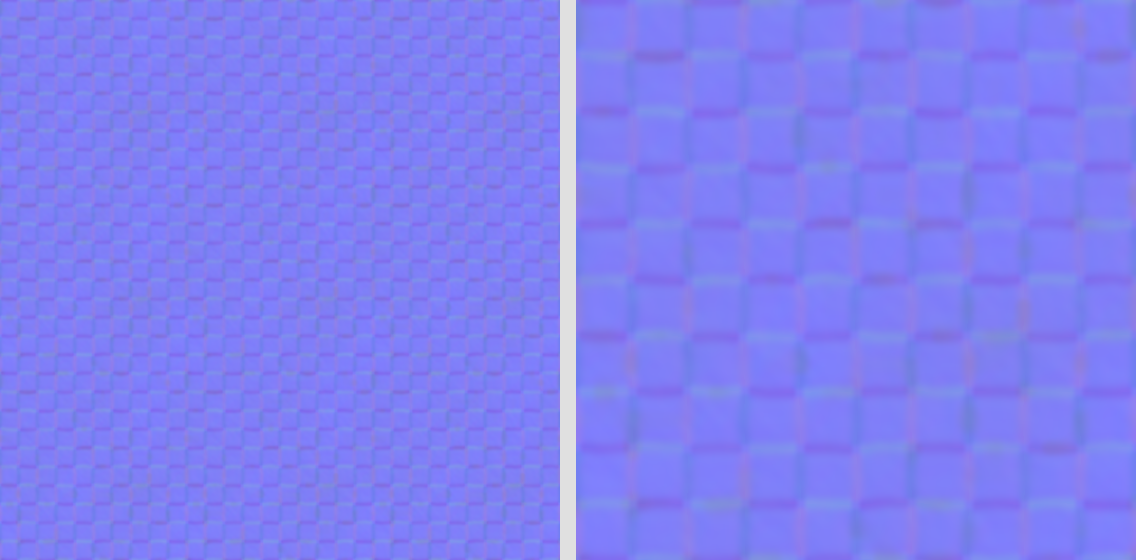
Left: the whole. Right: its middle third, enlarged.
Reproduce this texture map procedurally as a three.js fragment shader.

```glsl
// Tangent-space normal map of a plain weave: 30 by 30 square crossings.
// A block of 10 by 10 crossings repeats three times each way; strand edges,
// soft grain and wear are slopes, encoded around a flat blue-violet normal.
varying vec2 vUv;

const float BLOCKS = 3.0;
const float CELLS = 10.0;        // crossings per block, even so the weave wraps
const float EDGE_WIDTH = 0.085;  // in crossings
const vec3 FLAT_NORMAL = vec3(0.5, 0.497, 0.98);

float hash(vec2 p) {
  vec3 q = fract(vec3(p.xyx) * 0.1031);
  q += dot(q, q.yzx + 33.33);
  return fract((q.x + q.y) * q.z);
}

// Value noise on the block, p in crossings, detail = lattice steps per crossing
float wrapNoise(vec2 p, float detail, float seed) {
  float period = CELLS * detail;
  vec2 i = floor(p * detail);
  vec2 f = fract(p * detail);
  vec2 w = f * f * (3.0 - 2.0 * f);
  vec2 a = mod(i, period) + seed;
  vec2 b = mod(i + 1.0, period) + seed;
  return mix(mix(hash(a), hash(vec2(b.x, a.y)), w.x),
             mix(hash(vec2(a.x, b.y)), hash(b), w.x), w.y);
}

float grainHeight(vec2 p) {
  return 0.7 * wrapNoise(p, 2.0, 17.0) + 0.3 * wrapNoise(p, 5.0, 53.0);
}

// Slope of the grain by central differences
vec2 grainSlope(vec2 p) {
  vec2 e = vec2(0.1, 0.0);
  return vec2(grainHeight(p - e.xy) - grainHeight(p + e.xy),
              grainHeight(p - e.yx) - grainHeight(p + e.yx));
}

vec2 bell(vec2 d, float width) {
  return exp(-d * d / (2.0 * width * width));
}

void main() {
  vec2 p = vUv * BLOCKS * CELLS;

  // Slightly uneven strand borders
  vec2 wobble = vec2(wrapNoise(p, 2.0, 7.0), wrapNoise(p, 2.0, 91.0)) - 0.5;
  vec2 q = p + 0.06 * wobble;

  // Even crossings carry the horizontal strand, odd ones the vertical strand
  vec2 cell = floor(q);
  vec2 f = q - cell - 0.5;
  float over = 1.0 - 2.0 * mod(cell.x + cell.y, 2.0);
  vec2 side = sign(f);
  vec2 border = 0.5 - abs(f);

  // Steps along the sides of the upper strand, with a wide soft shoulder
  vec2 line = bell(border, EDGE_WIDTH);
  vec2 shoulder = bell(border, 0.2);
  vec2 corner = smoothstep(0.0, 0.14, border.yx);
  vec2 strength = vec2(0.75) + 0.5 * vec2(wrapNoise(p, 1.0, 29.0),
                                          wrapNoise(p, 1.0, 71.0));
  vec2 stepSign = vec2(-over, over) * side * corner * strength;
  vec2 slope = stepSign * (line * vec2(0.042, 0.056) + shoulder * 0.008);

  // Upper strand bends down towards its two ends
  vec2 isEnd = 0.5 + 0.5 * vec2(over, -over);
  slope += side * isEnd * bell(border - 0.2, 0.08) * 0.012;
  slope += grainSlope(p) * 0.034;

  // Faint grey wear gathers in patches close to the borders
  vec2 rim = bell(border, 0.15);
  float nearBorder = max(rim.x, rim.y);
  float wear = smoothstep(0.6, 0.95, wrapNoise(p, 2.0, 131.0))
             * (0.3 + 0.7 * nearBorder);
  float cloud = wrapNoise(p, 0.5, 211.0) - 0.5;

  vec2 dip = line * corner;
  vec3 color = FLAT_NORMAL + vec3(slope, 0.0);
  color.b -= 0.03 * max(dip.x, dip.y) + 0.018 * nearBorder + 0.035 * cloud;
  color.b -= 0.07 * wear;
  gl_FragColor = vec4(clamp(color, 0.0, 1.0), 1.0);
}
```
